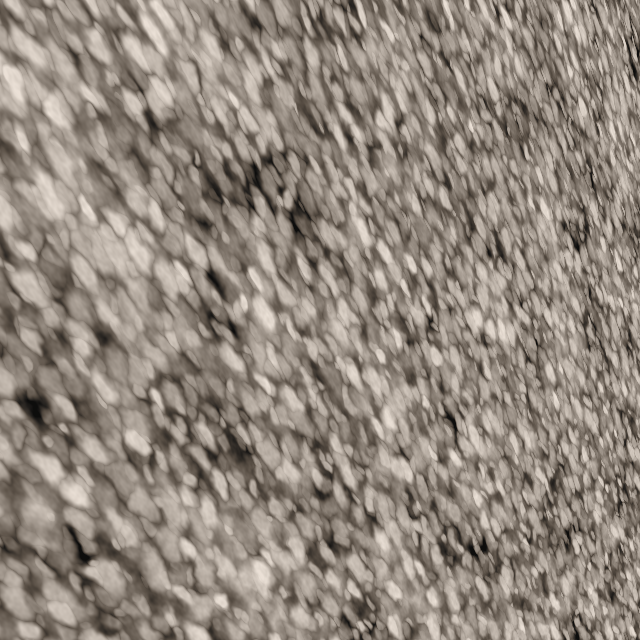
Write a WebGL 2 fragment shader that draws this texture.

```glsl
#version 300 es
precision highp float;

uniform vec2 u_resolution;
out vec4 fragColor;

vec2 hash2(vec2 p) {
  vec3 h = fract(p.xyx * vec3(0.1031, 0.1030, 0.0973));
  h += dot(h, h.yzx + 33.33);
  return fract((h.xx + h.yz) * h.zy);
}

float gradientDot(vec2 cell, vec2 offset) {
  float angle = 6.2832 * hash2(cell + 71.0).x;
  return dot(vec2(cos(angle), sin(angle)), offset);
}

// Gradient noise, roughly -0.7 to 0.7
float noise(vec2 p) {
  vec2 i = floor(p), f = p - i;
  vec2 s = f * f * f * (f * (f * 6.0 - 15.0) + 10.0);
  vec2 e = vec2(1.0, 0.0);
  float low = mix(gradientDot(i, f), gradientDot(i + e.xy, f - e.xy), s.x);
  float high = mix(gradientDot(i + e.yx, f - e.yx), gradientDot(i + e.xx, f - e.xx), s.x);
  return mix(low, high, s.y);
}

// Soft ellipses scattered one per cell, each with its own size, tilt and brightness
float grains(vec2 p) {
  vec2 cell = floor(p);
  float cover = 0.0;
  for (int y = -1; y <= 1; y++) {
    for (int x = -1; x <= 1; x++) {
      vec2 id = cell + vec2(x, y);
      vec2 shape = hash2(id + 19.0);
      vec2 look = hash2(id + 47.0);
      vec2 d = p - id - hash2(id);
      float tilt = (shape.x - 0.5) * 1.2;
      d = mat2(cos(tilt), sin(tilt), -sin(tilt), cos(tilt)) * d;
      float dist = length(d * vec2(1.2, 0.85)) / mix(0.38, 0.76, shape.y);
      cover = max(cover, mix(0.3, 1.0, look.x) * smoothstep(1.0, 0.35, dist));
    }
  }
  return cover;
}

void main() {
  vec2 pos = gl_FragCoord.xy / u_resolution;

  // Surface receding to the right
  float depth = 1.0 - 0.55 * pos.x;
  vec2 surface = vec2(pos.x, pos.y - 0.5) / depth;

  // Axes across and along the grain
  vec2 p = vec2(dot(surface, vec2(0.79, 0.61)) * 24.0,
                dot(surface, vec2(0.61, -0.79)) * 13.5) + 60.0;
  vec2 warped = p + 0.28 * vec2(noise(p * 1.4), noise(p * 1.4 + 31.0))
                  + 0.08 * vec2(noise(p * 4.0 + 9.0), noise(p * 4.0 + 53.0));

  // Large and small grains
  float patches = noise(p * 0.22 + 5.0);
  float light = grains(warped) * (0.95 + 0.3 * patches);
  light = max(light, 0.7 * grains(warped * 1.65 + 23.0));

  // Mottled ground with dark crevices
  float ground = 0.37 + 0.36 * noise(warped * 1.2 + 13.0) + 0.25 * patches;
  float crevice = smoothstep(0.05, 0.45, noise(p * 0.3 + 87.0));
  ground -= crevice * (0.16 + 0.3 * noise(warped * 1.5 + 41.0));

  float tone = mix(ground, 0.85, clamp(light, 0.0, 1.0));
  tone += 0.07 * noise(p * 3.5 + 3.0) + 0.05 * noise(p * 7.0 + 17.0) * depth;
  tone = clamp(tone, 0.05, 0.88);

  // Warm sepia tint
  fragColor = vec4(tone + vec3(0.04, 0.0, -0.04) * smoothstep(0.0, 0.35, tone), 1.0);
}
```
